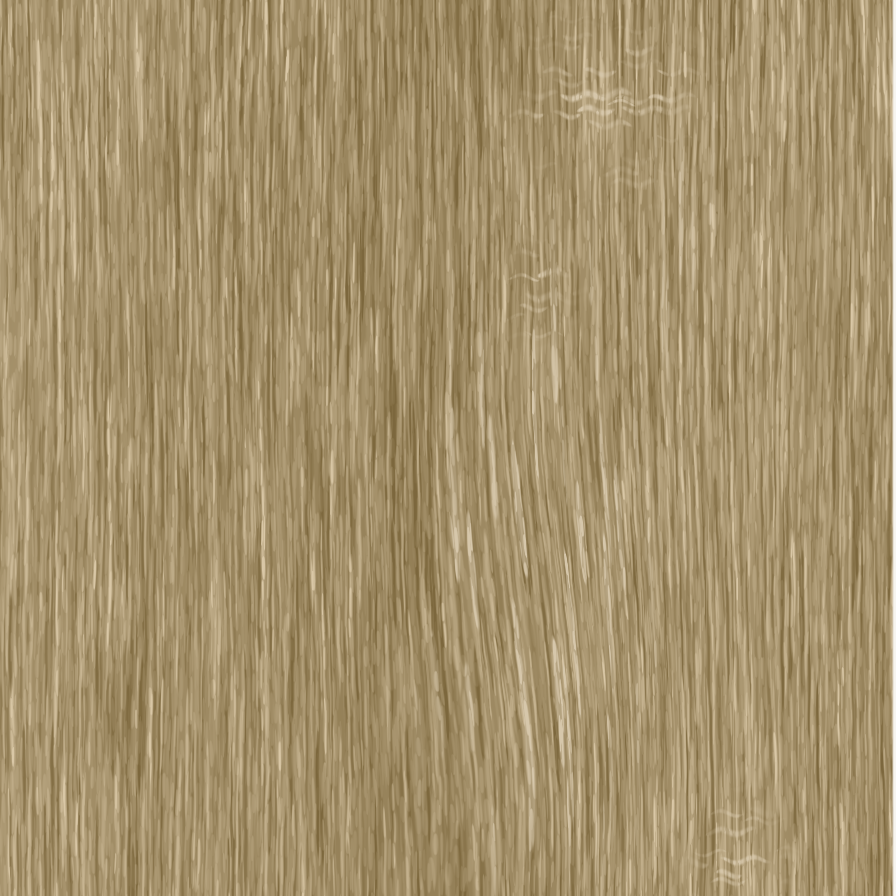
Reproduce this texture procedurally as a three.js fragment shader.

```glsl
// Pale oak board: fine straight vertical grain, dark pores and whitish limed streaks.
varying vec2 vUv;

#define DARK_WOOD vec3(0.56, 0.48, 0.32)
#define PALE_WOOD vec3(0.85, 0.78, 0.65)
#define LIME_TINT vec3(0.84, 0.78, 0.67)
#define EDGE_TINT vec3(0.97, 0.96, 0.94)
#define BASE_TONE 0.28
#define GRAIN_CONTRAST 0.44
#define FIBRE_CONTRAST 0.26
#define BROAD_CONTRAST 0.06
#define LIME_AMOUNT 1.0
#define FLOW_CENTRE 0.60
#define FLOW_WIDTH 0.13
#define FLOW_LEAN 0.045

vec3 hash3(vec2 cell) {
  vec3 h = fract(cell.xyx * vec3(0.1031, 0.1030, 0.0973));
  h += dot(h, h.yxz + 33.33);
  return fract((h.xxy + h.yzz) * h.zyx);
}

// Cellular noise: one tapered vertical streak per cell, kept with chance "keep".
float streaks(vec2 p, vec2 cells, float width, float keep, float seed) {
  vec2 q = p * cells;
  vec2 home = floor(q);
  float strongest = 0.0;
  for (int j = -1; j <= 1; j++) {
    for (int i = -1; i <= 1; i++) {
      vec2 cell = home + vec2(float(i), float(j));
      vec3 shape = hash3(cell + seed);
      vec3 look = hash3(cell + seed + 57.0);
      vec2 d = q - cell - shape.xy;
      d.x += (look.x - 0.5) * 0.5 * width * d.y;
      float reach = mix(0.5, 1.0, look.y);
      float taper = max(1.0 - d.y * d.y / (reach * reach), 0.0);
      float halfWidth = width * mix(0.5, 1.2, shape.z) * sqrt(taper) + 0.001;
      float profile = 1.0 - smoothstep(0.15 * halfWidth, halfWidth, abs(d.x));
      float strength = step(look.z, keep) * mix(0.3, 1.0, fract(look.z * 17.0));
      strongest = max(strongest, profile * strength * smoothstep(0.0, 0.4, taper));
    }
  }
  return strongest;
}

float softSpot(vec2 p, vec2 centre, vec2 radius) {
  vec2 d = (p - centre) / radius;
  return exp(-dot(d, d));
}

// Nearly straight grain that leans right as it runs down past the knot.
vec2 grainSpace(vec2 p, float flow) {
  float lean = FLOW_LEAN * flow * (1.0 - smoothstep(0.05, 0.60, p.y));
  float wander = 0.0022 * sin(p.y * 6.0 + p.x * 13.0)
               + 0.0005 * sin(p.y * 24.0 + p.x * 67.0)
               + 0.0003 * sin(p.y * 83.0 - p.x * 190.0);
  return vec2(p.x - lean + wander, p.y);
}

// Wide, slow bands of lighter and darker wood.
float broadTone(vec2 p) {
  return sin(p.x * 9.0 + 0.6 + 0.5 * sin(p.y * 4.0))
       + 0.6 * sin(p.x * 23.0 + 1.2 * sin(p.y * 3.0 + 1.0))
       + 0.5 * sin(p.x * 61.0 + 1.5 * sin(p.y * 5.0));
}

void main() {
  float across = (vUv.x - FLOW_CENTRE) / FLOW_WIDTH;
  float flow = exp(-across * across);
  vec2 g = grainSpace(vUv, flow);

  // Grain: pale lines, dark pores, short fibres and sparse cream highlights
  float pale = streaks(g, vec2(120.0, 9.0), 0.42, 0.75, 3.0);
  float pores = streaks(g, vec2(125.0, 10.0), 0.42, 0.90, 211.0);
  float fibre = streaks(g, vec2(180.0, 44.0), 0.60, 1.0, 401.0);
  float cream = streaks(g, vec2(62.0, 12.0), 0.20, 0.45, 83.0);
  float longLines = streaks(g, vec2(48.0, 4.0), 0.13, 0.40, 131.0);
  float tone = BASE_TONE + BROAD_CONTRAST * broadTone(g);
  tone += GRAIN_CONTRAST * (pale - pores);
  tone += FIBRE_CONTRAST * (fibre - 0.40);
  tone += (0.40 * cream + 0.30 * longLines) * (0.6 + 0.8 * fibre) * (1.0 - 0.4 * flow);
  vec3 colour = mix(DARK_WOOD, PALE_WOOD, clamp(tone, -0.25, 1.0));

  // Limed streaks gather along the bent grain
  float gather = softSpot(vUv, vec2(FLOW_CENTRE, 0.36), vec2(0.11, 0.30));
  float lime = streaks(g, vec2(25.0, 9.0), 0.14, 0.85, 149.0);
  lime = smoothstep(0.05, 0.65, lime) * min(1.5 * gather, 1.0);
  float upper = softSpot(vUv, vec2(0.76, 0.72), vec2(0.05, 0.22));
  lime = max(lime, upper * streaks(g, vec2(36.0, 8.0), 0.16, 0.80, 173.0));

  // Short cross flecks around the small knots
  float knots = softSpot(vUv, vec2(0.68, 0.88), vec2(0.08, 0.07))
              + softSpot(vUv, vec2(0.60, 0.67), vec2(0.03, 0.04))
              + softSpot(vUv, vec2(0.82, 0.04), vec2(0.04, 0.06));
  vec2 crooked = vUv.yx + 0.003 * sin(vUv.xy * vec2(170.0, 130.0));
  float flecks = streaks(crooked, vec2(44.0, 34.0), 0.26, 0.60, 307.0);
  lime = max(lime, flecks * min(1.3 * knots, 1.0));
  lime *= 0.5 + 0.9 * fibre;
  colour = mix(colour, LIME_TINT, clamp(LIME_AMOUNT * lime, 0.0, 1.0));

  // Thin pale right edge
  colour = mix(colour, EDGE_TINT, smoothstep(0.995, 0.998, vUv.x));
  gl_FragColor = vec4(colour, 1.0);
}
```
